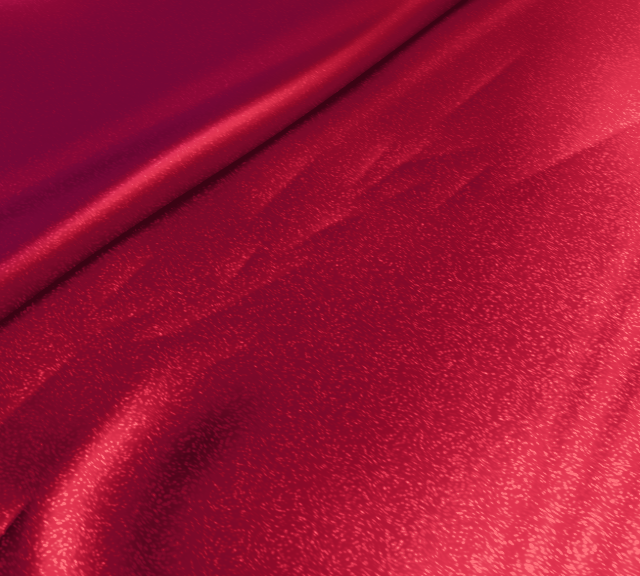
Write a WebGL 2 fragment shader that draws this texture.

```glsl
#version 300 es
precision highp float;

uniform vec2 u_resolution;
out vec4 fragColor;

#define FOLD_SLOPE 0.69
#define FOLD_START 0.44
#define CREASES 16
#define GRAIN_SIZE vec2(125.0, 230.0)
#define GRAIN_ANGLE -0.6
#define GRAIN_CONTRAST 0.42
#define BASE_LIGHT 0.35
#define RIDGE_LIGHT 0.62
#define VIOLET_TINT vec3(0.95, 0.75, 1.3)

vec2 hash2(vec2 p) {
    vec3 q = fract(p.xyx * vec3(0.1031, 0.1030, 0.0973));
    q += dot(q, q.yzx + 33.33);
    return fract((q.xx + q.yz) * q.zy);
}

vec2 rotate(vec2 p, float a) {
    float c = cos(a), s = sin(a);
    return vec2(c * p.x + s * p.y, c * p.y - s * p.x);
}

// Cellular glints: one soft speck of random brightness per cell
float glints(vec2 p) {
    vec2 cell = floor(p), f = fract(p);
    float sum = 0.0;
    for (int j = -1; j <= 1; j++)
    for (int i = -1; i <= 1; i++) {
        vec2 o = vec2(i, j);
        vec2 h = hash2(cell + o + 500.0);
        vec2 r = o + h - f;
        float level = hash2(cell + o + 731.0).x;
        sum += level * level * exp(-5.0 * dot(r, r));
    }
    return sum;
}

// Layered sines for slow, cloudy changes of sheen
float waves(vec2 p) {
    float sum = 0.0, gain = 0.5;
    for (int i = 0; i < 4; i++) {
        sum += gain * sin(p.x + 1.7 * sin(p.y * 0.8)) * cos(p.y + 0.6 * p.x);
        p = rotate(p, 0.9) * 1.9 + 1.3;
        gain *= 0.55;
    }
    return sum;
}

// Tapered crease: crisp lit edge fading upward, slight shadow below
float crease(vec2 p, vec2 centre, float angle, float len, float width) {
    vec2 l = rotate(p - centre, angle);
    float taper = max(1.0 - l.x * l.x / (len * len), 0.0);
    float lit = smoothstep(-0.006, 0.006, l.y) * exp(-max(l.y, 0.0) / width);
    float shade = smoothstep(0.006, -0.006, l.y) * exp(min(l.y, 0.0) / width);
    return taper * (lit - 0.4 * shade);
}

// Sheen of the upper sheet, d is the height above the fold edge
float upperSheet(vec2 p, float d) {
    float e = d - 0.088 + 0.045 * p.x + 0.004 * sin(p.x * 14.0);
    float ridge = exp(-pow(e / (e > 0.0 ? 0.017 : 0.025), 2.0));
    float strength = 0.75 + 0.25 * sin(p.x * 7.0 - 0.4);
    float second = p.y - 0.655 - 0.5 * p.x;
    float light = 0.27 + 0.05 * waves(p * 5.0);
    light += RIDGE_LIGHT * strength * ridge;
    light += 0.13 * exp(-abs(second) / 0.025) - 0.08 * exp(-pow((second + 0.04) / 0.025, 2.0));
    light += 0.07 * sin(second * 70.0) * exp(-pow(second / 0.06, 2.0));
    light += 0.45 * exp(-length((p - vec2(0.0, 1.02)) / vec2(0.1, 0.04)));
    return light - 0.22 * exp(-d / 0.018);
}

// Sheen of the lower sheet
float lowerSheet(vec2 p, float d) {
    float side = p.x - 0.81 - 0.48 * p.y;
    float light = BASE_LIGHT + 0.09 * waves(p * vec2(6.0, 7.0) + 2.0);
    light += 0.14 * smoothstep(0.45, 0.0, p.y) * smoothstep(0.3, 0.6, p.x);

    // Bright side with long soft pleats
    float glow = smoothstep(-0.36, 0.1, side);
    light += 0.5 * glow;
    light += 0.09 * sin(side * 75.0 + 1.5 * sin(p.y * 4.0)) * smoothstep(-0.08, 0.08, side);
    light += 0.2 * smoothstep(0.82, 1.12, p.x) * smoothstep(0.55, 0.85, p.y);
    light += 0.2 * crease(p, vec2(1.03, 0.75), 0.47, 0.22, 0.04);

    // Curved sheen in the lower corner with a dark hollow beside it
    float t = p.y - 0.12;
    float c = p.x - 0.085 - 0.43 * (t + sqrt(t * t + 0.004));
    float fade = smoothstep(0.43, 0.2, p.y);
    light += 0.62 * fade * exp(-pow(c / (c > 0.0 ? 0.06 : 0.034), 2.0));
    light -= 0.2 * fade * exp(-pow((c - 0.16) / 0.07, 2.0));
    light -= 0.16 * fade * smoothstep(-0.02, -0.07, c);
    light += 0.6 * crease(p, vec2(0.0, 0.07), 0.9, 0.09, 0.03);
    light += 0.25 * crease(p, vec2(0.05, 0.31), 0.75, 0.13, 0.025);

    // Scattered creases following the fold
    for (int i = 0; i < CREASES; i++) {
        vec2 h = hash2(vec2(float(i) + 3.0, 17.0));
        vec2 k = hash2(vec2(float(i) + 9.0, 41.0));
        float x = 0.18 + 0.68 * (float(i) + h.x) / float(CREASES);
        vec2 centre = vec2(x, FOLD_START + FOLD_SLOPE * x - 0.07 - 0.26 * h.y);
        float len = mix(0.05, 0.14, k.y);
        light += mix(0.1, 0.23, k.x) * crease(p, centre, 0.05 + 0.85 * k.x, len, 0.022);
    }
    light += 0.16 * exp(-pow((d + 0.07) / 0.02, 2.0)) * smoothstep(0.35, 0.75, p.x);
    return light - 0.5 * exp(d / 0.014) - 0.1 * exp(d / 0.06);
}

vec3 satin(float light) {
    vec3 col = mix(vec3(0.24, 0.01, 0.08), vec3(0.49, 0.035, 0.165), smoothstep(-0.05, 0.25, light));
    col = mix(col, vec3(0.57, 0.04, 0.16), smoothstep(0.25, 0.42, light));
    col = mix(col, vec3(0.71, 0.09, 0.21), smoothstep(0.38, 0.62, light));
    col = mix(col, vec3(0.88, 0.20, 0.31), smoothstep(0.58, 0.86, light));
    return mix(col, vec3(1.0, 0.44, 0.48), smoothstep(0.85, 1.25, light));
}

void main() {
    vec2 p = gl_FragCoord.xy / u_resolution.y;
    float d = p.y - FOLD_START - FOLD_SLOPE * p.x - 0.006 * sin(p.x * 9.0);
    float upper = smoothstep(-0.003, 0.003, d);
    float light = mix(lowerSheet(p, min(d, 0.0)), upperSheet(p, max(d, 0.0)), upper);

    // Woven grain, finer and softer with distance
    vec2 cloth = vec2(p.x - 0.55, p.y) * (1.0 + 0.5 * p.y);
    cloth += 0.004 * sin(cloth.yx * 60.0);
    float grain = glints(rotate(cloth, GRAIN_ANGLE) * GRAIN_SIZE) - 0.21;
    float focus = mix(1.0, 0.35, smoothstep(0.45, 1.0, p.y)) * mix(1.0, 0.6, upper);
    light += GRAIN_CONTRAST * grain * focus * (0.45 + max(light, 0.0));

    // Cooler hue above the ridge
    float violet = smoothstep(0.06, 0.13, d) * smoothstep(0.9, 0.3, p.x);
    vec3 col = satin(light);
    fragColor = vec4(mix(col, col * VIOLET_TINT, violet), 1.0);
}
```
